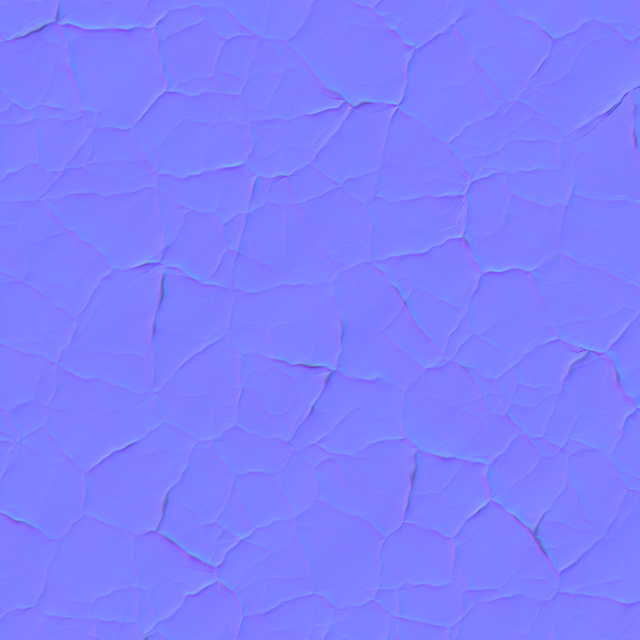
Give the GLSL for this texture map, as a WebGL 1 fragment shader.

```glsl
precision highp float;
// Tangent-space normal map of a flat surface veined with branching, cellular cracks.

uniform vec2 u_resolution;

#define COARSE_CELLS 7.8      // cells across the canvas, per crack layer
#define MEDIUM_CELLS 10.5
#define FINE_CELLS 14.0
#define CRACK_WIDTH 0.0034    // half width of a main crack
#define CRACK_DEPTH 0.00165   // depth of a main crack
#define SHOULDER 0.42         // share of the wide, soft crack flanks
#define JITTER 0.80           // irregularity of the cells
#define SWELL 0.00075         // height of the broad undulation
#define SIDE_SLOPE 0.8        // horizontal relief relative to vertical
#define OCCLUSION 0.18        // darkening inside the deepest cracks
#define SAMPLE_STEP 0.0011    // spacing of the slope samples

vec2 hash2(vec2 cell) {
  vec2 k = vec2(dot(cell, vec2(127.1, 311.7)), dot(cell, vec2(269.5, 183.3)));
  return fract(sin(k) * 43758.5);
}

// Smooth pattern in -1..1 from crossed sines
float waves(vec2 p) {
  float a = sin(p.x + 1.7 * sin(p.y * 0.83 + 0.4));
  float b = sin(p.y * 1.13 + 1.9 * sin(p.x * 0.71 + 2.1));
  return 0.5 * (a + b);
}

vec2 waves2(vec2 p) {
  return vec2(waves(p), waves(p.yx * 1.07 + 5.3));
}

// Distance to the border between the two nearest cell centres
float borderDistance(vec2 p) {
  vec2 base = floor(p);
  vec2 f = p - base;
  vec2 near1 = vec2(9.0), near2 = vec2(9.0);
  float d1 = 99.0, d2 = 99.0;
  for (int y = -1; y <= 1; y++) {
    for (int x = -1; x <= 1; x++) {
      vec2 cell = vec2(float(x), float(y));
      vec2 r = cell + 0.5 + JITTER * (hash2(base + cell) - 0.5) - f;
      float d = dot(r, r);
      if (d < d1) {
        d2 = d1; near2 = near1;
        d1 = d; near1 = r;
      } else if (d < d2) {
        d2 = d; near2 = r;
      }
    }
  }
  return 0.5 * (d2 - d1) / max(length(near2 - near1), 0.001);
}

// Groove profile: a sharp core on the crack line plus wide flanks
float groove(vec2 p, float cells, float width, vec2 offset) {
  float d = borderDistance(p * cells + offset) / (cells * width);
  return 1.0 / (1.0 + d * d) + SHOULDER / (1.0 + 0.06 * d * d);
}

// Crack strength fades in and out along the network
float strength(vec2 p, float low) {
  float patches = smoothstep(-0.3, 1.0, waves(p * 15.0));
  float grain = 0.85 + 0.4 * waves(p * 95.0);
  return mix(low, 1.0, patches) * grain;
}

float surfaceHeight(vec2 p) {
  vec2 q = p + 0.010 * waves2(p * 17.0)
             + 0.0048 * waves2(p * 48.0 + 2.0)
             + 0.0021 * waves2(p * 150.0 + 7.0);
  float cracks = groove(q, COARSE_CELLS, CRACK_WIDTH, vec2(3.2, 8.6))
               * strength(p + 0.7, 0.33);
  cracks += 0.40 * groove(q, MEDIUM_CELLS, CRACK_WIDTH * 0.9, vec2(21.4, 5.1))
          * strength(p + 3.1, 0.15);
  cracks += 0.18 * groove(q, FINE_CELLS, CRACK_WIDTH * 0.8, vec2(47.3, 31.9))
          * strength(p + 6.4, 0.15);
  float swell = SWELL * (waves(p * 21.0) + 0.3 * waves(p.yx * 57.0));
  return swell - CRACK_DEPTH * cracks;
}

void main() {
  vec2 p = gl_FragCoord.xy / u_resolution.y;
  vec2 e = vec2(SAMPLE_STEP, 0.0);

  // Slopes by central differences
  float right = surfaceHeight(p + e.xy);
  float left = surfaceHeight(p - e.xy);
  float up = surfaceHeight(p + e.yx);
  float down = surfaceHeight(p - e.yx);
  vec2 slope = vec2(right - left, up - down) / (2.0 * SAMPLE_STEP);

  // Green points downwards in this normal convention
  vec3 normal = normalize(vec3(-slope.x * SIDE_SLOPE, slope.y - 0.004, 1.0));
  vec3 color = 0.5 + 0.5 * normal;

  // Shade the bottoms of the deepest cracks
  float depth = -0.25 * (right + left + up + down) / CRACK_DEPTH;
  color *= 1.0 - OCCLUSION * smoothstep(0.95, 1.7, depth);
  gl_FragColor = vec4(color, 1.0);
}
```
